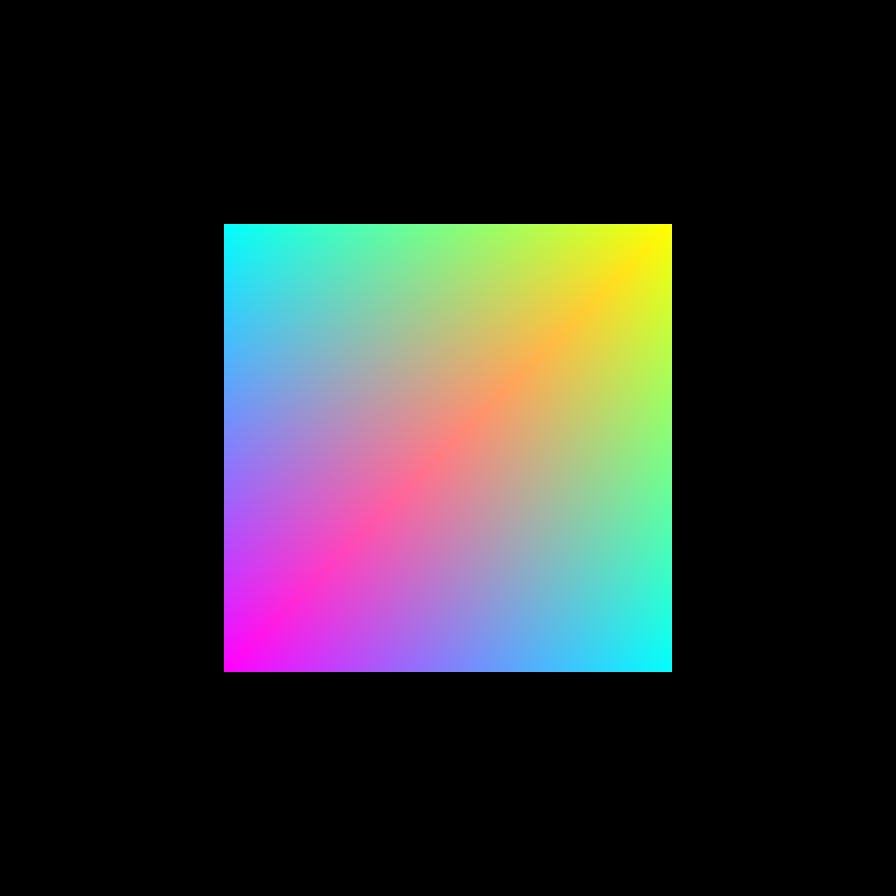
This background is drawn by a Shadertoy shader. Its source:

```glsl
const vec3 BACKDROP = vec3(0.0);
const vec3 CYAN = vec3(0.0, 1.0, 1.0);
const vec3 YELLOW = vec3(1.0, 1.0, 0.0);
const vec3 MAGENTA = vec3(1.0, 0.0, 1.0);

// Signed distance to an axis-aligned square
float squareDistance(vec2 p, vec2 center, float halfSide) {
    vec2 d = abs(p - center) - halfSide;
    return length(max(d, 0.0)) + min(max(d.x, d.y), 0.0);
}

// Coverage of a shape, softened over one pixel
float coverage(float distanceToEdge, float pixel) {
    return clamp(0.5 - distanceToEdge / pixel, 0.0, 1.0);
}

// Two linear triangles that meet along the rising diagonal
vec3 triangleGradient(vec2 uv, vec3 lowCorner, vec3 highCorner, vec3 sideCorner) {
    float low = 1.0 - max(uv.x, uv.y);
    float high = min(uv.x, uv.y);
    float side = abs(uv.x - uv.y);
    return lowCorner * low + highCorner * high + sideCorner * side;
}

void mainImage(out vec4 fragColor, in vec2 fragCoord) {
    float pixel = 1.0 / min(iResolution.x, iResolution.y);
    vec2 p = (fragCoord - 0.5 * iResolution.xy) * pixel;

    // Centered square spanning half the canvas
    float halfSide = 0.25;
    float mask = coverage(squareDistance(p, vec2(0.0), halfSide), pixel);

    // Corner colors blended across the square
    vec2 uv = clamp(p / (2.0 * halfSide) + 0.5, 0.0, 1.0);
    vec3 gradient = triangleGradient(uv, MAGENTA, YELLOW, CYAN);

    fragColor = vec4(mix(BACKDROP, gradient, mask), 1.0);
}
```
